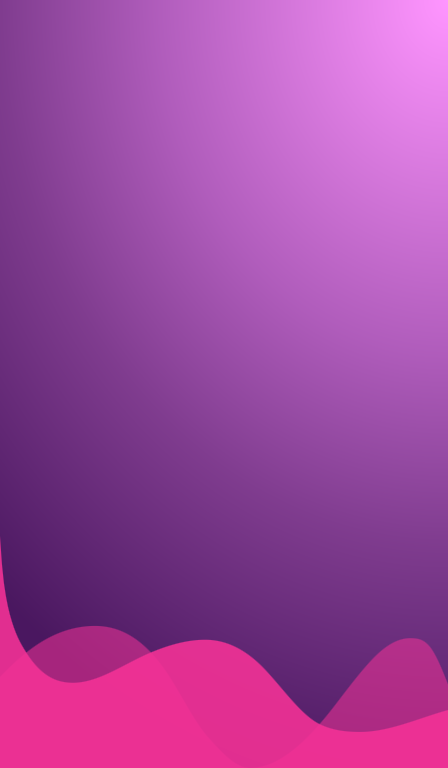
Give the GLSL for this background, as a Shadertoy shader.

```glsl
const int KNOTS = 11;

const vec3 GLOW = vec3(1.0, 0.585, 1.0);
const vec3 ORCHID = vec3(0.69, 0.362, 0.735);
const vec3 PLUM = vec3(0.50, 0.235, 0.56);
const vec3 NIGHT = vec3(0.29, 0.092, 0.375);
const vec3 PINK = vec3(0.957, 0.193, 0.588);

// Cubic through two knots, each holding x, height and slope
float hermite(vec3 a, vec3 b, float x) {
    float span = b.x - a.x;
    float t = clamp((x - a.x) / span, 0.0, 1.0);
    float s = 1.0 - t;
    return s * s * ((1.0 + 2.0 * t) * a.y + t * span * a.z)
         + t * t * ((3.0 - 2.0 * t) * b.y - s * span * b.z);
}

// Height of a smooth crest line at x
float crest(vec3 knots[KNOTS], float x) {
    float height = knots[0].y;
    for (int i = 0; i < KNOTS - 1; i++) {
        if (x >= knots[i].x) height = hermite(knots[i], knots[i + 1], x);
    }
    return height;
}

// Smooth coverage of the area below a crest
float fillBelow(float height, float y) {
    float d = y - height;
    return clamp(0.5 - d / max(fwidth(d), 1e-5), 0.0, 1.0);
}

// Four-stop elliptical glow
vec3 backdrop(vec2 uv, vec2 center, vec2 radii) {
    float r = length((uv - center) / radii);
    vec3 color = mix(GLOW, ORCHID, clamp(r / 0.65, 0.0, 1.0));
    color = mix(color, PLUM, clamp((r - 0.65) / 0.35, 0.0, 1.0));
    return mix(color, NIGHT, clamp((r - 1.0) / 0.48, 0.0, 1.0));
}

void mainImage(out vec4 fragColor, in vec2 fragCoord) {
    vec2 uv = fragCoord / iResolution.xy;
    vec3 color = backdrop(uv, vec2(1.0), vec2(1.0, 0.707));

    // Strong wave, falling steeply from the left side
    vec3 strongWave[KNOTS] = vec3[KNOTS](
        vec3(0.0, 0.303, -10.0), vec3(0.011, 0.232, -3.8),
        vec3(0.027, 0.190, -1.87), vec3(0.058, 0.151, -0.93),
        vec3(0.163, 0.111, 0.0), vec3(0.335, 0.150, 0.245),
        vec3(0.458, 0.167, 0.0), vec3(0.592, 0.128, -0.62),
        vec3(0.714, 0.057, -0.28), vec3(0.804, 0.047, 0.0),
        vec3(1.0, 0.0755, 0.16));

    // Sheer wave with two rounded hills
    vec3 sheerWave[KNOTS] = vec3[KNOTS](
        vec3(0.0, 0.1185, 0.61), vec3(0.058, 0.150, 0.47),
        vec3(0.212, 0.185, 0.0), vec3(0.368, 0.128, -0.83),
        vec3(0.462, 0.042, -0.67), vec3(0.558, 0.0, 0.0),
        vec3(0.748, 0.082, 0.76), vec3(0.830, 0.141, 0.62),
        vec3(0.915, 0.169, 0.0), vec3(0.958, 0.159, -0.67),
        vec3(1.0, 0.109, -1.5));

    // Layer the translucent pinks
    color = mix(color, PINK, 0.54 * fillBelow(crest(sheerWave, uv.x), uv.y));
    color = mix(color, PINK, 0.89 * fillBelow(crest(strongWave, uv.x), uv.y));
    fragColor = vec4(color, 1.0);
}
```
